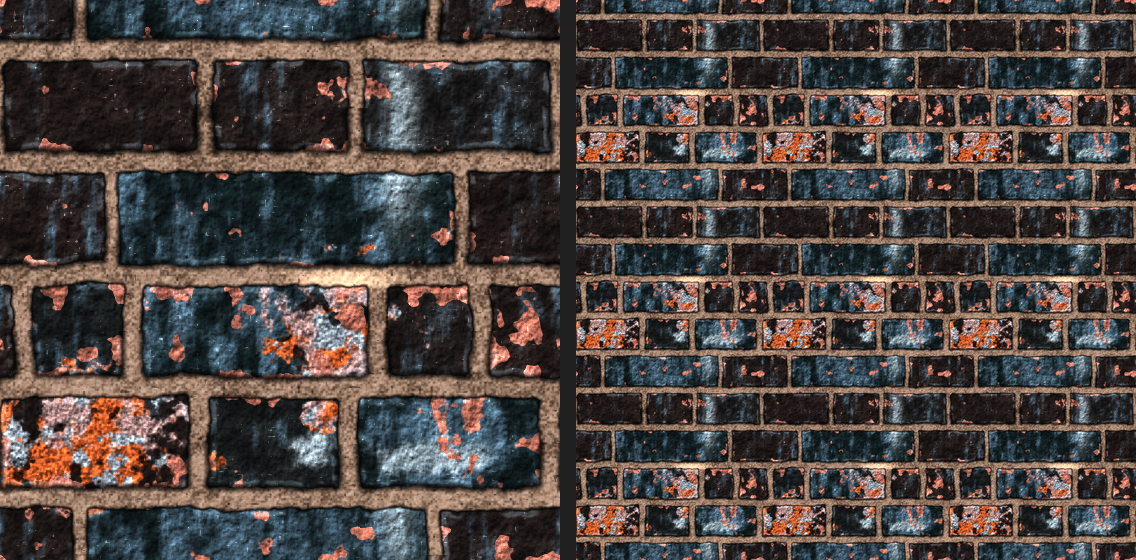
Left: one tile. Right: repeated 3 by 3.
Give the GLSL for this texture, as a three.js fragment shader.

```glsl
// Weathered brick wall: five courses of sooty bricks of mixed length in sandy mortar.
// Each course lists its joints; a rounded-box distance gives the bricks, and
// wrapping noise gives ragged edges, blue haze, pale lime and bare orange clay.
varying vec2 vUv;

float hash(vec2 p) {
  vec3 q = fract(p.xyx * vec3(.1031, .1030, .0973));
  q += dot(q, q.yzx + 33.33);
  return fract((q.x + q.y) * q.z);
}

// Value noise with n cells across the tile
float noise(vec2 p, vec2 n, float seed) {
  p *= n;
  vec2 i = floor(p), f = fract(p);
  f = f * f * (3. - 2. * f);
  vec2 a = mod(i, n) + seed * 17., b = mod(i + 1., n) + seed * 17.;
  return mix(mix(hash(a), hash(vec2(b.x, a.y)), f.x),
             mix(hash(vec2(a.x, b.y)), hash(b), f.x), f.y);
}

float fbm(vec2 p, vec2 n, float seed) {
  float sum = 0., amp = .533;
  for (int i = 0; i < 4; i++) {
    sum += amp * noise(p, n, seed + float(i));
    n *= 2.;
    amp *= .5;
  }
  return sum;
}

// Soft wrapped ellipse: 1 at its centre, 0 on its rim, negative outside
float blob(vec2 p, vec2 centre, vec2 radius) {
  return 1. - length((fract(p - centre + .5) - .5) / radius);
}

// Joint positions of a course, counted from the bottom
vec4 courseJoints(float row) {
  if (row < .5) return vec4(.143, .773, .143, .773);
  if (row < 1.5) return vec4(.354, .622, .982, .982);
  if (row < 2.5) return vec4(.042, .240, .673, .859);
  if (row < 3.5) return vec4(.199, .824, .199, .824);
  return vec4(.367, .637, .997, .997);
}

float least(vec4 v) { return min(min(v.x, v.y), min(v.z, v.w)); }

void main() {
  vec2 uv = vUv;
  vec2 p = uv + .016 * (vec2(fbm(uv, vec2(12), 3.), fbm(uv, vec2(12), 9.)) - .5);

  // Course and brick
  float course = (p.y - .01) * 5. + .5;
  float row = mod(floor(course), 5.);
  float y = (fract(course) - .5) / 5.;
  vec4 joints = courseJoints(row);
  float left = least(fract(p.x - joints)), right = least(fract(joints - p.x));
  float id = hash(vec2(row + 3., floor(fract(p.x - left) * 100. + .5)));
  float gap = row > .5 && row < 2.5 ? .018 : .013;
  vec2 q = vec2(gap - min(left, right), abs(y) - .081) + .008;
  float d = length(max(q, 0.)) + min(max(q.x, q.y), 0.) - .008;
  d += .009 * (fbm(uv, vec2(50), 5.) - .5);

  // Shared surface noise
  float soot = fbm(uv, vec2(9), 21.);
  float mottle = fbm(uv, vec2(34), 27.);
  float streak = fbm(uv, vec2(44, 9), 33.);
  float grain = noise(uv, vec2(240), 41.);
  float relief = fbm(uv, vec2(80), 45.) - fbm(uv + vec2(-.002, .003), vec2(80), 45.);

  // Mortar: sand grains, worn patches, shadow under the bricks, one sunlit patch
  float sand = .4 * mottle + .35 * grain + .25 * soot;
  vec3 mortar = mix(vec3(.37, .28, .22), vec3(.74, .60, .51), smoothstep(.22, .68, sand));
  mortar += .5 * relief;
  mortar += vec3(.40, .34, .26) * smoothstep(0., .8, blob(uv, vec2(.62, .5), vec2(.15, .03)));
  mortar *= mix(.6, 1., smoothstep(.05, .13, noise(uv, vec2(120), 51.)));
  mortar *= mix(.2, 1., smoothstep(-.001, y < 0. ? .012 : .006, d));

  // Sooty face, from warm black to blue black
  vec3 face = mix(vec3(.135, .105, .10), vec3(.075, .12, .13), smoothstep(.2, .7, id));
  face *= .35 + 1.2 * mottle;

  // Blue haze in upright streaks
  float haze = .55 * streak + .3 * soot + .15 * mottle + .12 * (id - .5);
  haze += .14 * smoothstep(0., .6, blob(uv, vec2(.48, .02), vec2(.30, .12)));
  haze += .16 * smoothstep(0., .5, blob(uv, vec2(.47, .39), vec2(.12, .10)));
  haze += .22 * smoothstep(0., .4, blob(uv, vec2(.81, .22), vec2(.18, .09)));
  face = mix(face, vec3(.30, .41, .49) * (.5 + mottle), .85 * smoothstep(.49, .76, haze));

  // Pale lime: a run down three courses and patches low on the wall
  float run = exp(-pow((uv.x - .715 + .03 * (soot - .5)) / .029, 2.));
  run *= row < .5 || row > 2.5 ? smoothstep(-.09, .06, y + (row > 3.5 ? .08 : 0.)) : 0.;
  float lime = max(blob(uv, vec2(.76, .185), vec2(.15, .045)),
                   blob(uv, vec2(.553, .20), vec2(.045, .05)));
  lime = smoothstep(.1, .6, lime + 1.6 * (.5 * streak + .5 * mottle - .5));
  lime = max(lime, run * (.45 + .8 * streak));
  face = mix(face, vec3(.66, .74, .78) * (.7 + .55 * mottle), clamp(lime, 0., 1.) * .9);

  // Bare clay: orange and pink, with grey bloom and dark pits
  float bare = max(blob(uv, vec2(.15, .215), vec2(.21, .12)),
                   blob(uv, vec2(.60, .40), vec2(.13, .13)));
  bare = max(bare, blob(uv, vec2(.575, .26), vec2(.045, .035)));
  bare = smoothstep(.12, .32, bare + 1.5 * (mottle - .5) + .7 * (soot - .5));
  float rust = fbm(uv, vec2(22), 61.) + (uv.x < .4 ? .06 : -.01);
  vec3 clay = mix(vec3(.70, .55, .54), vec3(.85, .37, .17), smoothstep(.46, .56, rust));
  clay = mix(clay, vec3(.60, .65, .70), smoothstep(.56, .64, fbm(uv, vec2(28), 67.)));
  clay *= mix(.2, 1., smoothstep(.30, .40, fbm(uv, vec2(30), 71.))) * (.7 + .5 * grain);
  face = mix(face, clay, bare);

  // Chips, mostly along the edges, and tiny pale flecks
  float chip = fbm(uv, vec2(19), 77.) + .09 * smoothstep(-.025, 0., d);
  chip += row > 1.5 && row < 2.5 ? .05 : 0.;
  face = mix(face, vec3(.74, .43, .36) * (.5 + mottle), smoothstep(.72, .75, chip));
  face += .28 * smoothstep(.86, .97, noise(uv, vec2(190), 83.)) * smoothstep(.42, .62, mottle);

  // Relief, worn rim, and dark crack at the edge
  face *= 1. + 2.2 * relief + .35 * (grain - .5);
  face += vec3(.16, .19, .21) * smoothstep(.008, .003, abs(d + .007)) * smoothstep(.45, .65, mottle);
  face *= mix(.3, 1., smoothstep(0., y < 0. ? .011 : .005, -d));

  vec3 colour = mix(mortar, face, smoothstep(.0015, -.0015, d));
  gl_FragColor = vec4(clamp(colour, 0., 1.), 1.);
}
```
